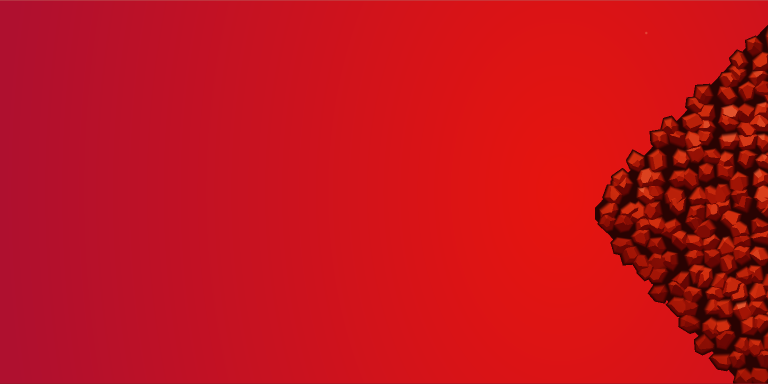
Reproduce this background procedurally as a WebGL 2 fragment shader.

```glsl
#version 300 es
precision highp float;

uniform vec2 u_resolution;
out vec4 fragColor;

const float TAU = 6.28319;
const float STONES_PER_HEIGHT = 23.0;
const vec3 GLOW_RED = vec3(0.905, 0.080, 0.055);
const vec3 CRIMSON = vec3(0.685, 0.062, 0.185);
const vec3 GAP = vec3(0.16, 0.010, 0.008);
const vec3 SHADE = vec3(0.40, 0.022, 0.010);
const vec3 CLAY = vec3(0.64, 0.080, 0.020);
const vec3 LIT = vec3(0.82, 0.180, 0.055);
const vec3 GLINT = vec3(0.93, 0.400, 0.240);

float hash(vec2 p) {
    vec3 q = fract(vec3(p.xyx) * 0.1031);
    q += dot(q, q.yzx + 33.33);
    return fract((q.x + q.y) * q.z);
}

vec2 hash2(vec2 p) {
    return vec2(hash(p), hash(p + 57.3));
}

// Radial red glow fading to crimson on the left
vec3 backdrop(vec2 p) {
    float d = length((p - vec2(1.46, 0.5)) * vec2(1.0, 0.65));
    return mix(GLOW_RED, CRIMSON, clamp(d / 1.46, 0.0, 1.0));
}

// Signed distance to a half plane through a point
float halfPlane(vec2 p, vec2 onEdge, vec2 outward) {
    return dot(p - onEdge, normalize(outward));
}

float lowerEdge(vec2 p) {
    return halfPlane(p, vec2(1.53, 0.414), vec2(-1.13, -1.0));
}

// Blunt wedge pointing left
float wedge(vec2 p) {
    float upper = halfPlane(p, vec2(1.54, 0.485), vec2(-1.06, 1.0));
    return max(max(upper, lowerEdge(p)), 1.525 - p.x);
}

// Faceted stone: xyz is the visible plane's normal, w its height
vec4 stone(vec2 d, vec2 id) {
    vec2 tilt = (hash2(id + 11.7) - 0.5) * 1.1;
    float top = 0.55 + 0.55 * hash(id + 3.1);
    vec4 face = vec4(-tilt, 1.0, top + dot(d, tilt));
    float turn = hash(id + 21.9);
    for (int k = 0; k < 6; k++) {
        vec2 seed = id + float(k) * 7.13;
        float angle = (float(k) + turn + 0.5 * hash(seed)) * TAU / 6.0;
        vec2 side = vec2(cos(angle), sin(angle));
        float steep = 1.3 + 1.8 * hash(seed + 5.7);
        float radius = 0.50 + 0.22 * hash(seed + 9.2);
        float height = steep * (radius - dot(d, side));
        if (height < face.w) face = vec4(side * steep, 1.0, height);
    }
    return face;
}

vec3 shadeStone(vec4 face, float tint, float edgeShadow) {
    float light = dot(normalize(face.xyz), normalize(vec3(-0.15, 0.65, 0.75)));
    float level = clamp(light, 0.0, 1.0) * 0.82 + (tint - 0.5) * 0.28;
    level *= edgeShadow;
    vec3 color = mix(SHADE, CLAY, smoothstep(0.05, 0.48, level));
    color = mix(color, LIT, smoothstep(0.45, 0.78, level));
    color = mix(color, GLINT, 0.7 * smoothstep(0.80, 0.96, level));
    return mix(GAP, color, smoothstep(0.0, 0.42, face.w));
}

// Pile of stones; the highest facet at each point is visible
vec3 stonePile(vec2 p, vec3 behind) {
    vec2 q = p * STONES_PER_HEIGHT;
    vec4 best = vec4(0.0);
    vec2 bestId = vec2(0.0);
    for (int j = -1; j <= 1; j++) {
        for (int i = -1; i <= 1; i++) {
            vec2 id = floor(q) + vec2(i, j);
            vec2 center = id + 0.5 + (hash2(id) - 0.5) * 0.7;
            if (wedge(center / STONES_PER_HEIGHT) > -0.016) continue;
            vec4 face = stone(q - center, id);
            if (face.w > best.w) {
                best = face;
                bestId = id;
            }
        }
    }
    if (best.w <= 0.0) return wedge(p) < -0.025 ? GAP : behind;
    float edgeShadow = mix(0.68, 1.05, smoothstep(0.0, 0.16, -lowerEdge(p)));
    return shadeStone(best, hash(bestId + 41.0), edgeShadow);
}

void main() {
    float pixel = 1.0 / u_resolution.y;
    vec2 p = gl_FragCoord.xy * pixel;
    vec3 color = backdrop(p);

    // Small pale speck
    float speck = length(p - vec2(1.683, 0.914));
    color = mix(color, vec3(0.92, 0.40, 0.30), 0.6 * (1.0 - smoothstep(0.001, 0.005, speck)));

    // Supersampled stones
    if (wedge(p) < 0.06) {
        vec3 sum = vec3(0.0);
        for (int s = 0; s < 4; s++) {
            vec2 offset = vec2(s % 2, s / 2) * 0.5 - 0.25;
            sum += stonePile(p + offset * pixel, color);
        }
        color = sum * 0.25;
    }

    // Hairlines along the top and bottom
    color = mix(color, vec3(0.74, 0.34, 0.34), 0.5 * smoothstep(0.996, 0.999, p.y));
    color = mix(color, vec3(0.55, 0.10, 0.14), 0.5 * (1.0 - smoothstep(0.001, 0.004, p.y)));
    fragColor = vec4(color, 1.0);
}
```
